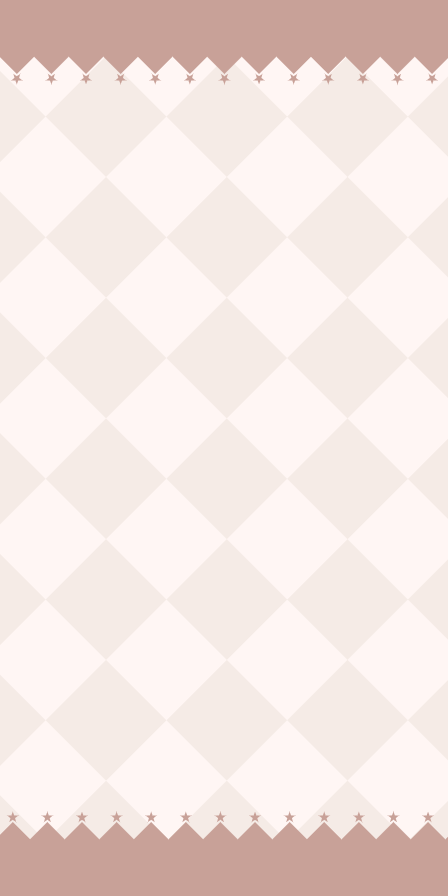
A Shadertoy shader for this background:

```glsl
// A pale checkerboard of diamonds between two rose bands with zigzag hems.
// Diamonds and hem teeth are repeated distance functions; a small
// five-pointed star sits at the tip of every tooth.

const vec3 LIGHT = vec3(1.000, 0.965, 0.957);
const vec3 SHADE = vec3(0.961, 0.922, 0.902);
const vec3 ROSE  = vec3(0.784, 0.631, 0.596);

// Lengths are in canvas widths
const vec2  DIAMOND_CENTER = vec2(0.5062, 0.9313);
const float DIAMOND_PERIOD = 0.2695;
const float TOOTH_PERIOD   = 0.07725;
const float TIP_HEIGHT     = 0.1652;
const float STAR_HEIGHT    = 0.1755;
const float STAR_RADIUS    = 0.0127;
const float STAR_INNER     = 0.43;
const float TOP_PHASE      = 0.0375;
const float BOTTOM_PHASE   = 0.0285;
const float PI = 3.14159265;

// Signed offset from the nearest multiple of the period
float repeatCentered(float x, float period) {
    return x - period * floor(x / period + 0.5);
}

// Antialiased coverage of a signed distance
float cover(float dist, float pixel) {
    return clamp(0.5 - dist / pixel, 0.0, 1.0);
}

float diamondDistance(vec2 p) {
    vec2 cell = vec2(repeatCentered(p.x, DIAMOND_PERIOD),
                     repeatCentered(p.y, DIAMOND_PERIOD));
    return (abs(cell.x) + abs(cell.y) - 0.5 * DIAMOND_PERIOD) * sqrt(0.5);
}

// Star with one point up, folded into a single half point
float starDistance(vec2 p) {
    float sector = 2.0 * PI / 5.0;
    float angle = abs(repeatCentered(atan(p.x, p.y + 1e-6), sector));
    vec2 folded = length(p) * vec2(sin(angle), cos(angle));
    vec2 tip = vec2(0.0, STAR_RADIUS);
    vec2 notch = STAR_RADIUS * STAR_INNER * vec2(sin(PI / 5.0), cos(PI / 5.0));
    vec2 edge = notch - tip;
    return dot(folded - tip, normalize(vec2(-edge.y, edge.x)));
}

// Band with teeth and stars; height is measured inward from the canvas edge
float hemDistance(float x, float height, float phase) {
    float across = repeatCentered(x - phase, TOOTH_PERIOD);
    float teeth = (height - TIP_HEIGHT + abs(across)) * sqrt(0.5);
    float star = starDistance(vec2(across, height - STAR_HEIGHT));
    return min(teeth, star);
}

void mainImage(out vec4 fragColor, in vec2 fragCoord) {
    float pixel = 1.0 / iResolution.x;
    vec2 p = fragCoord * pixel;
    float canvasTop = iResolution.y * pixel;

    // Checkerboard
    float diamond = cover(diamondDistance(p - DIAMOND_CENTER), pixel);
    vec3 color = mix(LIGHT, SHADE, diamond);

    // Upper and lower hems
    float hems = min(hemDistance(p.x, canvasTop - p.y, TOP_PHASE),
                     hemDistance(p.x, p.y, BOTTOM_PHASE));
    color = mix(color, ROSE, cover(hems, pixel));

    fragColor = vec4(color, 1.0);
}
```
